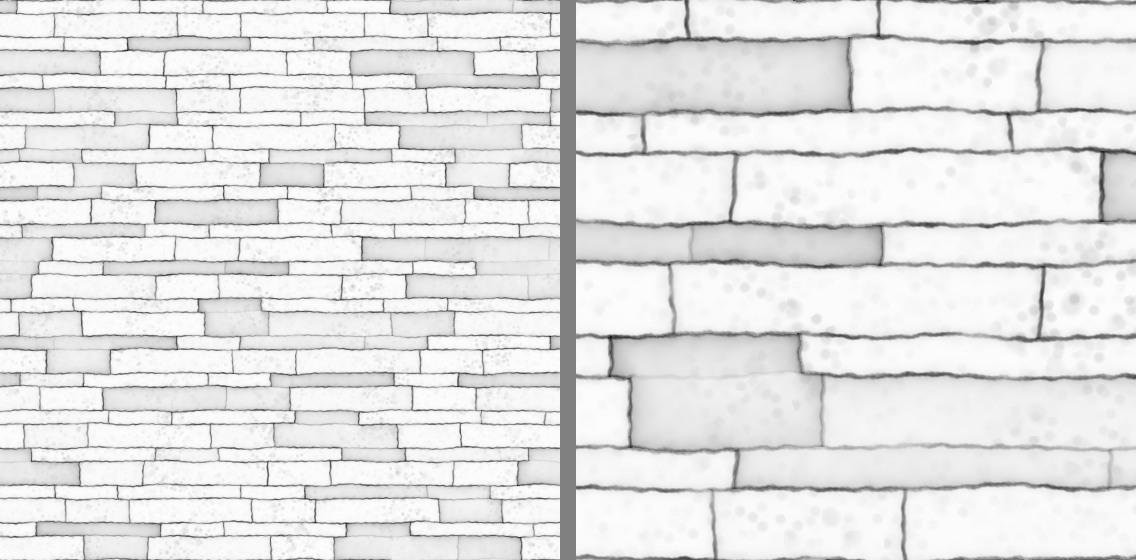
Left: the whole. Right: its middle third, enlarged.
This texture map is drawn by a WebGL 2 fragment shader. Its source:

```glsl
#version 300 es
precision highp float;
// Occlusion map of a stacked ledge-stone wall: 15 pairs of thin and thick courses,
// each course repeating a long and a short stone three times across.
// Layered sines roughen the joints, hashed depths recess stones, cells mottle the faces.

uniform vec2 u_resolution;
out vec4 fragColor;

const float TAU = 6.2831853;
const float PAIRS = 15.0;       // thin + thick course pairs down the canvas
const float PERIODS = 3.0;      // long + short stone pairs across the canvas
const float THIN_SHARE = 0.36;  // height of the thin course within a pair
const float LONG_SHARE = 0.66;  // length of the long stone within a period
const int COURSES = 30;
const int STONES = 6;
const vec3 FACE_WHITE = vec3(0.99);

// Sideways shift of each course, as a fraction of a period, top course first
const float SHIFT[COURSES] = float[COURSES](
    0.09, 0.29, 0.68, 0.88, 0.23, 0.29, 0.95, 0.14, 0.44, 0.73,
    0.54, 0.83, 0.12, 0.28, 0.55, 0.17, 0.40, 0.44, 0.29, 0.59,
    0.45, 0.55, 0.92, 0.47, 0.17, 0.77, 0.63, 0.69, 0.20, 0.79);

float hash(vec2 p) {
    vec3 q = fract(vec3(p.xyx) * 0.1031);
    q += dot(q, q.yzx + 33.33);
    return fract((q.x + q.y) * q.z);
}

// Sines on whole-number wave vectors, so the sum tiles over the canvas
float waves(vec2 p, float freq, float seed) {
    float sum = 0.0, amp = 0.6;
    for (int i = 0; i < 5; i++) {
        float angle = seed + 2.4 * float(i);
        vec2 k = floor(freq * vec2(cos(angle), sin(angle)) + 0.5);
        sum += amp * sin(TAU * dot(k, p) + 3.7 * angle);
        freq *= 1.53;
        amp *= 0.75;
    }
    return sum;
}

// Tiling cellular noise: distance to the nearest seed and its random value
vec2 cells(vec2 p, float count) {
    vec2 base = floor(p * count), f = fract(p * count);
    vec2 best = vec2(9.0, 0.0);
    for (int y = -1; y <= 1; y++)
    for (int x = -1; x <= 1; x++) {
        vec2 offset = vec2(x, y);
        vec2 id = mod(base + offset, count);
        vec2 seed = vec2(hash(id), hash(id + 71.3));
        float d = length(offset + seed - f);
        if (d < best.x) best = vec2(d, hash(id + 137.9));
    }
    return best;
}

// Faint pits of varied strength
float pits(vec2 p, float count) {
    vec2 c = cells(p, count);
    return (1.0 - smoothstep(0.2, 0.55, c.x)) * c.y * c.y;
}

// 0 for a proud stone, up to 1 for a deeply recessed one
float stoneDepth(int course, int stone) {
    vec2 id = vec2(course, (stone + 2 * STONES) % STONES);
    float pick = hash(id * 3.17 + 5.3), amount = hash(id * 5.71 + 41.7);
    return pick < 0.29 ? mix(0.5, 1.0, amount) : 0.2 * amount * amount;
}

// x: depth of the stone here, y: depth past its nearest end, z: distance to that end
vec3 stoneAt(int course, float x) {
    course = (course + 2 * COURSES) % COURSES;
    float t = x * PERIODS - SHIFT[course];
    float f = fract(t), isShort = step(LONG_SHARE, f);
    int stone = int(floor(t)) * 2 + int(isShort);
    float toLeft = f - isShort * LONG_SHARE;
    float toRight = mix(LONG_SHARE, 1.0, isShort) - f;
    int next = toLeft < toRight ? stone - 1 : stone + 1;
    return vec3(stoneDepth(course, stone), stoneDepth(course, next),
                min(toLeft, toRight) / PERIODS);
}

// Depth along a course, eased across its end joints
float courseDepth(int course, float x) {
    vec3 s = stoneAt(course, x);
    return mix(s.x, s.y, 0.5 - 0.5 * smoothstep(0.0, 0.005, s.z));
}

// Light left beside a joint: cast shade from a prouder neighbour, halo and dark crack
float jointLight(float depth, float nextDepth, float d, float strength, float pixel) {
    float drop = max(depth - nextDepth, 0.0);
    float proud = 1.0 - min(depth, nextDepth);
    float shade = drop * (0.07 * exp(-d / 0.013) + 0.16 * exp(-d / 0.004));
    float halo = 0.13 * proud * exp(-d / 0.0022);
    float soft = max(0.75 * pixel, 0.0009);
    float crack = 1.0 - smoothstep(0.0012 - soft, 0.0012 + soft, d);
    return (1.0 - shade) * (1.0 - halo) * (1.0 - crack * strength * proud);
}

void main() {
    vec2 p = gl_FragCoord.xy / u_resolution;
    float pixel = 1.0 / min(u_resolution.x, u_resolution.y);

    // Uneven stone outlines: slow bends plus fine chipping
    vec2 bend = vec2(waves(p, 7.0, 1.3), waves(p, 6.0, 4.1));
    vec2 chip = vec2(waves(p, 55.0, 2.2), waves(p, 60.0, 0.4));
    vec2 q = p + 0.0016 * bend + 0.0005 * chip;

    // Course and stone under this point
    float v = (1.0 - q.y) * PAIRS;
    float f = fract(v), isThick = step(THIN_SHARE, f);
    int course = int(floor(v)) * 2 + int(isThick);
    float toTop = (f - isThick * THIN_SHARE) / PAIRS;
    float toBottom = (mix(THIN_SHARE, 1.0, isThick) - f) / PAIRS;
    vec3 stone = stoneAt(course, q.x);

    // Mottled face
    float patches = 0.25 + 0.75 * smoothstep(-0.2, 1.0, waves(p, 5.0, 3.3));
    float mottle = patches * (0.11 * pits(p, 120.0) + 0.08 * pits(p + 0.37, 64.0));
    float light = 1.0 - 0.06 * stone.x - mottle * (1.0 - 0.6 * stone.x);
    light -= 0.012 * stone.x * waves(p, 14.0, 5.2);

    // Joints of uneven darkness
    float strength = clamp(0.44 + 0.16 * waves(p, 11.0, 0.9) + 0.07 * chip.x, 0.1, 0.68);
    light *= jointLight(stone.x, courseDepth(course - 1, q.x), toTop, strength, pixel);
    light *= jointLight(stone.x, courseDepth(course + 1, q.x), toBottom, strength, pixel);
    light *= jointLight(stone.x, stone.y, stone.z, strength, pixel);

    fragColor = vec4(FACE_WHITE * clamp(light, 0.0, 1.0), 1.0);
}
```
